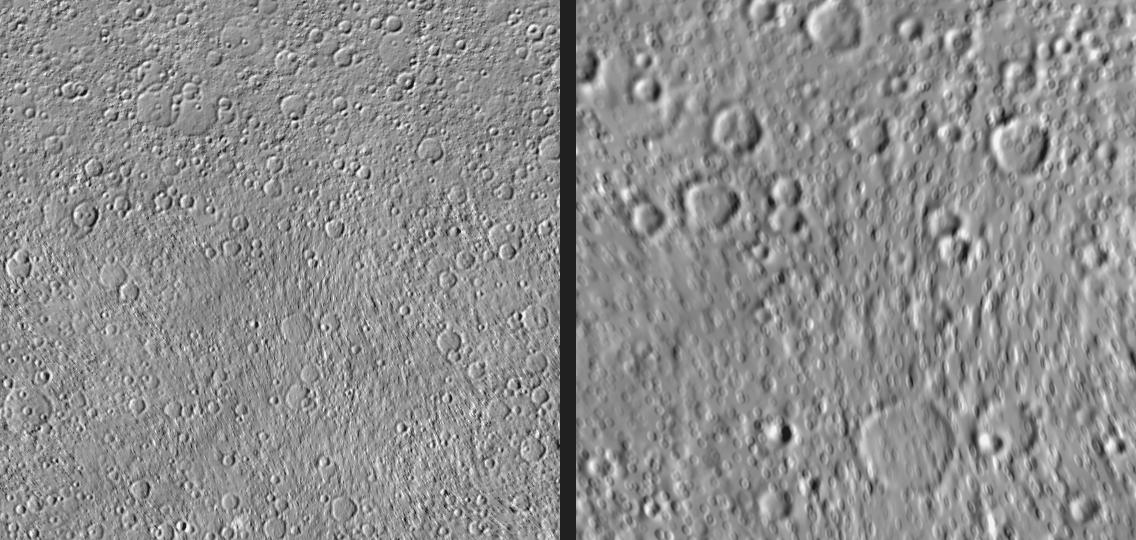
Left: the whole. Right: its middle third, enlarged.
A Shadertoy shader for this texture:

```glsl
// Grey shaded-relief map of a cratered, hummocky planetary surface.

const float BASE_TONE = 0.564;
const float GRAIN_CONTRAST = 0.195;
const float CRATER_CONTRAST = 0.23;
const float SHADOW_GAIN = 1.15;
const float BROAD_CONTRAST = 0.036;
const float LAMP_TOP = -0.8;        // lamp bearing at the top edge
const float LAMP_BOTTOM = -0.12;    // lamp bearing in the lower half
const float RIM_WIDTH = 0.0029;
const int CRATER_LAYERS = 4;
const int GRAIN_LAYERS = 3;

vec3 hash3(vec2 c) {
    vec3 q = fract(c.xyx * vec3(0.1031, 0.1030, 0.0973));
    q += dot(q, q.yxz + 33.33);
    return fract((q.xxy + q.yzz) * q.zyx);
}

float bell(float x) { return exp(-x * x); }

// Slow layered sines, about -1 to 1
float patches(vec2 p) {
    vec2 q = p + 0.07 * sin(p.yx * 17.0 + vec2(1.3, 4.1));
    return 0.5 * sin(q.x * 13.0 + 2.0 * sin(q.y * 9.0))
         + 0.5 * sin(q.y * 19.0 - 1.7 * sin(q.x * 11.0 + 2.0));
}

// Craters are rarer on the worn plain in the lower middle
float craterDensity(vec2 c) {
    return 1.0 - 0.65 * bell(length((c - vec2(0.56, 0.3)) / vec2(0.3, 0.36)));
}

// Sum of crater wall and rim shading; x = tone, y = smooth floor cover
vec2 craters(vec2 p, vec2 light) {
    vec2 result = vec2(0.0);
    float cells = 6.0;
    for (int layer = 0; layer < CRATER_LAYERS; layer++) {
        vec2 q = p * cells;
        vec2 home = floor(q);
        float fresh = layer == 0 ? 0.6 : 1.0;
        for (int k = 0; k < 9; k++) {
            vec2 cell = home + vec2(k % 3 - 1, k / 3 - 1);
            vec3 rnd = hash3(cell + 37.0 * float(layer + 1));
            vec3 look = hash3(cell + 91.0 * float(layer + 2));
            vec2 centre = cell + 0.15 + 0.7 * rnd.xy;
            if (rnd.z > 0.65 * craterDensity(centre / cells)) continue;

            vec2 d = q - centre + 1e-5;
            float radius = mix(0.17, 0.34, look.x * look.x);
            float angle = atan(d.y, d.x);
            float wobble = 1.0 + 0.04 * sin(3.0 * angle + 6.3 * look.z)
                               + 0.03 * sin(5.0 * angle + 20.0 * look.y);
            float t = length(d) / (radius * wobble);
            float w = clamp(RIM_WIDTH * cells / radius, 0.07, 0.42);

            // Soft bowl below a steep wall, then a low outer rim
            float wall = bell((t - 1.0 + w) / w) + 0.25 * t * smoothstep(1.0, 0.8, t);
            float rim = 0.6 * bell((t - 1.0 - 0.9 * w) / w);
            float facing = dot(normalize(d), light);
            float strength = fresh * mix(0.3, 1.5, look.y);
            result.x += (rim - wall) * facing * strength;
            result.y = max(result.y, smoothstep(1.0, 0.75, t) * (layer < 2 ? 0.45 : 0.3));
        }
        cells *= 1.75;
    }
    return result;
}

// Slopes of scattered steep-sided hummocks, drawn out along the local flow
float hummocks(vec2 p, vec2 light) {
    float stretch = smoothstep(0.8, 0.4, p.y) * (0.6 + 0.35 * patches(p + 5.0));
    float turn = 2.4 - 0.8 * bell((p.x - 0.58) / 0.16) + 0.35 * patches(p);
    vec2 along = vec2(cos(turn), sin(turn));
    vec2 across = vec2(-along.y, along.x);
    vec2 size = mix(vec2(0.26), vec2(0.4, 0.16), stretch);
    vec2 lamp = vec2(dot(light, along), dot(light, across));
    float sum = 0.0;
    float cells = 46.0;
    for (int layer = 0; layer < GRAIN_LAYERS; layer++) {
        vec2 q = p * cells + 7.3 * float(layer);
        vec2 home = floor(q);
        float weight = layer == 0 ? 0.85 : 1.0;
        for (int k = 0; k < 9; k++) {
            vec2 cell = home + vec2(k % 3 - 1, k / 3 - 1);
            vec3 rnd = hash3(cell + 53.0 * float(layer));
            vec2 d = q - cell - rnd.xy;
            vec2 e = vec2(dot(d, along), dot(d, across)) / size;
            float r2 = dot(e, e);
            float height = 2.0 * rnd.z - 1.0;
            sum += weight * height * dot(e, lamp) * r2 * exp(-0.25 * r2 * r2);
        }
        cells *= 1.75;
    }
    return sum;
}

// Rare pale splashes of fresh ejecta
float splashes(vec2 p) {
    vec2 q = p * 7.0;
    float glow = 0.0;
    for (int k = 0; k < 9; k++) {
        vec2 cell = floor(q) + vec2(k % 3 - 1, k / 3 - 1);
        vec3 rnd = hash3(cell + 211.0);
        glow += step(rnd.z, 0.1) * bell(length(q - cell - rnd.xy) / 0.11);
    }
    return glow;
}

void mainImage(out vec4 fragColor, in vec2 fragCoord) {
    vec2 p = fragCoord / iResolution.y;
    float bearing = mix(LAMP_BOTTOM, LAMP_TOP, smoothstep(0.45, 0.9, p.y));
    vec2 light = vec2(cos(bearing), sin(bearing));
    vec2 crater = craters(p, light);

    // Rugged belts stand out with stronger grain
    float belt = bell((p.x - 0.63) / 0.06) * bell((p.y - 0.48) / 0.22)
               + bell(length((p - vec2(0.8, 0.17)) / vec2(0.17, 0.13)));
    float rough = 0.88 + 0.35 * patches(p * 1.9) + 0.35 * belt;
    rough = max(rough, 0.35) * (1.0 - crater.y);

    float relief = GRAIN_CONTRAST * rough * hummocks(p, light) + CRATER_CONTRAST * crater.x;
    relief *= relief < 0.0 ? SHADOW_GAIN : 1.0;
    float broad = 0.7 * patches(p * 0.7 + 3.0) + 0.8 * patches(p * 2.9 + 1.0) + belt;
    float tone = BASE_TONE + relief + BROAD_CONTRAST * broad + 0.24 * splashes(p);
    fragColor = vec4(vec3(clamp(tone, 0.1, 0.95)), 1.0);
}
```
